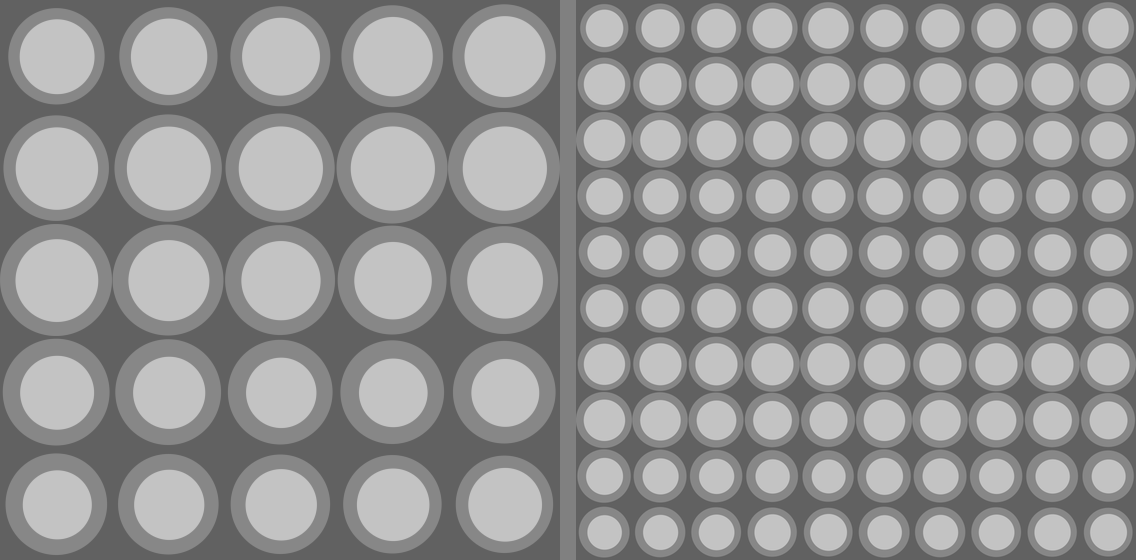
Left, the tile; right, the same tile 2 across and 2 down.
A three.js fragment shader for this pattern:

```glsl
varying vec2 vUv;

// Ring radius in cells: quick growth, then slow shrink over the 25 steps
float ringRadius(float stage) {
  float grow = 0.43 + 0.0082 * stage;
  float shrink = 0.5 - 0.00466 * (stage - 10.0);
  return min(min(grow, shrink), 0.5);
}

// Core radius in cells: same cycle length, smallest at step 19
float coreRadius(float stage) {
  float phase = mod(stage - 19.0, 25.0);
  float grow = max(0.303 + 0.0052 * phase, 0.334 + 0.0068 * (phase - 6.0));
  float shrink = 0.3695 - 0.0079 * (phase - 16.0);
  return min(min(grow, shrink), 0.376);
}

// Coverage of a disc; smaller discs drift slightly right and down
float disc(vec2 p, float radius, float blur) {
  vec2 drift = vec2(0.06, -0.04) * (0.5 - radius);
  float d = length(p - drift) - radius;
  return 1.0 - smoothstep(-blur, blur, d);
}

void main() {
  vec2 grid = vUv * 5.0;
  vec2 cell = floor(grid);
  vec2 p = fract(grid) - 0.5;
  float blur = 0.7 * fwidth(grid.x);

  // Steps run left to right, from the top row down
  float stage = (4.0 - cell.y) * 5.0 + cell.x;

  vec3 color = vec3(0.38);
  color = mix(color, vec3(0.53), disc(p, ringRadius(stage), blur));
  color = mix(color, vec3(0.765), disc(p, coreRadius(stage), blur));
  gl_FragColor = vec4(color, 1.0);
}
```
